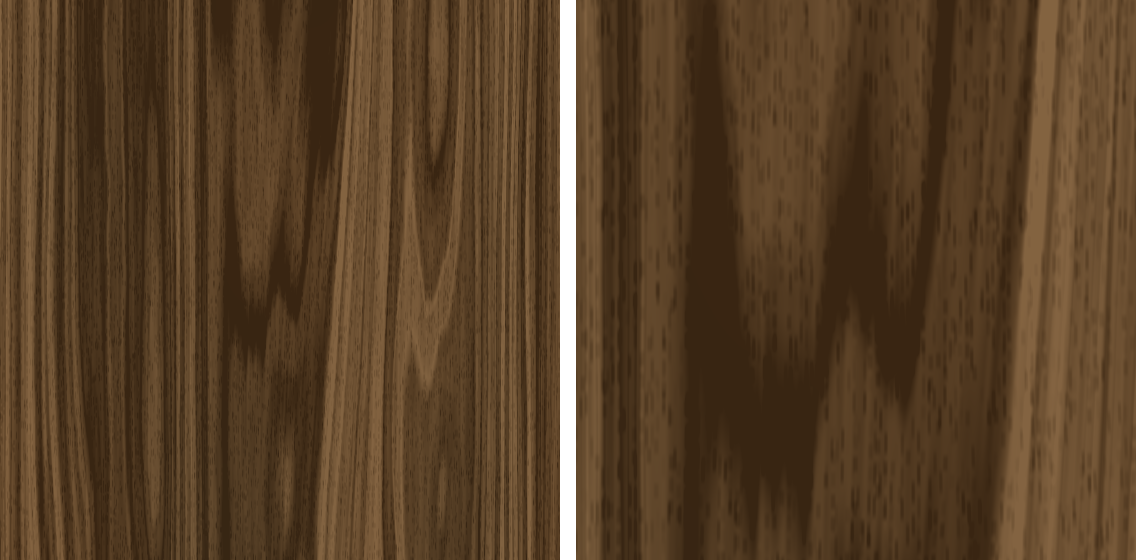
Left: the whole. Right: its middle third, enlarged.
This texture is drawn by a three.js fragment shader. Its source:

```glsl
varying vec2 vUv;

const vec3 DARK_WOOD = vec3(0.220, 0.146, 0.072);
const vec3 MID_WOOD = vec3(0.365, 0.265, 0.158);
const vec3 LIGHT_WOOD = vec3(0.510, 0.388, 0.255);

float hash(vec2 p) {
  vec3 q = fract(vec3(p.xyx) * 0.1031);
  q += dot(q, q.yzx + 33.33);
  return fract((q.x + q.y) * q.z);
}

float noise(vec2 p) {
  vec2 cell = floor(p);
  vec2 f = fract(p);
  f = f * f * (3.0 - 2.0 * f);
  float low = mix(hash(cell), hash(cell + vec2(1.0, 0.0)), f.x);
  float high = mix(hash(cell + vec2(0.0, 1.0)), hash(cell + vec2(1.0, 1.0)), f.x);
  return mix(low, high, f.y);
}

float band(float x, float center, float halfWidth) {
  return 1.0 - smoothstep(0.6 * halfWidth, 1.3 * halfWidth, abs(x - center));
}

// Where straight lines crowd together, 0 to 1
float crowding(float x) {
  return max(max(band(x, 0.02, 0.12), band(x, 0.33, 0.04)),
             max(band(x, 0.64, 0.07), band(x, 0.95, 0.13)));
}

// Lean the lines right of the middle
vec2 leaning(vec2 p) {
  float bend = exp(-pow((p.x - 0.58) / 0.10, 2.0));
  return vec2(p.x - 0.07 * (p.y - 0.5) * bend, p.y);
}

// Growth height: steep where lines crowd, flat where tongues open up
float growthHeight(vec2 p, float crowd) {
  float steep = 22.0 * smoothstep(-0.13, 0.17, p.x)
              + 8.0 * smoothstep(0.27, 0.38, p.x)
              + 10.0 * smoothstep(0.55, 0.72, p.x)
              + 30.0 * smoothstep(0.79, 1.12, p.x);
  float slide = p.y + 0.8 * noise(vec2(p.x * 9.0, 3.0));
  float tongues = 3.4 * noise(vec2(p.x * 14.0 + 2.0, slide * 1.4 + 5.0));
  float ripples = 0.9 * noise(vec2(p.x * 34.0, slide * 2.6 + 17.0));
  float fray = 0.12 * noise(vec2(p.x * 150.0, p.y * 12.0));
  return steep + (tongues + ripples) * mix(1.0, 0.6, crowd) + fray;
}

// Plateaus of random tone, each closing with a thin dark line
float ringTone(float height, float seed, float lineDepth) {
  float ring = floor(height);
  float f = fract(height);
  float tone = mix(hash(vec2(ring, seed)), hash(vec2(ring + 1.0, seed)),
                   smoothstep(0.55, 1.0, f));
  float line = smoothstep(0.50, 0.82, f) * (1.0 - smoothstep(0.82, 1.0, f));
  return tone - lineDepth * line * hash(vec2(ring, seed + 9.0));
}

// Short dark vertical dashes, each column shifted on its own
float pores(vec2 p, vec2 scale, float share) {
  float wander = 0.005 * noise(p * vec2(14.0, 9.0));
  vec2 q = (p + vec2(wander, 0.0)) * scale;
  float column = floor(q.x);
  q.y += 20.0 * hash(vec2(column, 3.0));
  vec2 inside = 1.0 - abs(2.0 * fract(q) - 1.0);
  float shape = smoothstep(0.0, 0.8, inside.x) * smoothstep(0.0, 0.7, inside.y);
  float pick = hash(vec2(column, floor(q.y)));
  return shape * smoothstep(1.0 - share, 1.0, pick);
}

vec3 woodColor(float tone) {
  vec3 lower = mix(DARK_WOOD, MID_WOOD, clamp(tone * 2.0, 0.0, 1.0));
  return mix(lower, LIGHT_WOOD, clamp(tone * 2.0 - 1.0, 0.0, 1.0));
}

void main() {
  vec2 p = leaning(vUv);
  float crowd = crowding(p.x);
  float height = growthHeight(p, crowd);

  // Broad bands with finer rings inside them
  float tone = 0.80 * ringTone(height, 4.0, 0.50)
             + 0.30 * ringTone(height * 2.3 + 7.0, 21.0, 0.50);

  // Straight streaks, strongest among the crowded lines
  float streaks = noise(p * vec2(150.0, 1.2)) - 0.5;
  float fibres = noise(p * vec2(290.0, 9.0)) - 0.5;
  tone += mix(0.08, 0.38, crowd) * streaks + 0.20 * fibres + 0.05;

  // Pores
  tone -= 0.24 * pores(vUv, vec2(310.0, 52.0), 0.55);
  tone -= 0.16 * pores(vUv + 0.37, vec2(230.0, 75.0), 0.50);

  // Slow drift between redder and greener brown
  float warmth = noise(vUv * vec2(9.0, 1.5) + 40.0) - 0.5;
  vec3 color = woodColor(tone) + warmth * vec3(0.012, -0.003, -0.008);
  gl_FragColor = vec4(color, 1.0);
}
```
